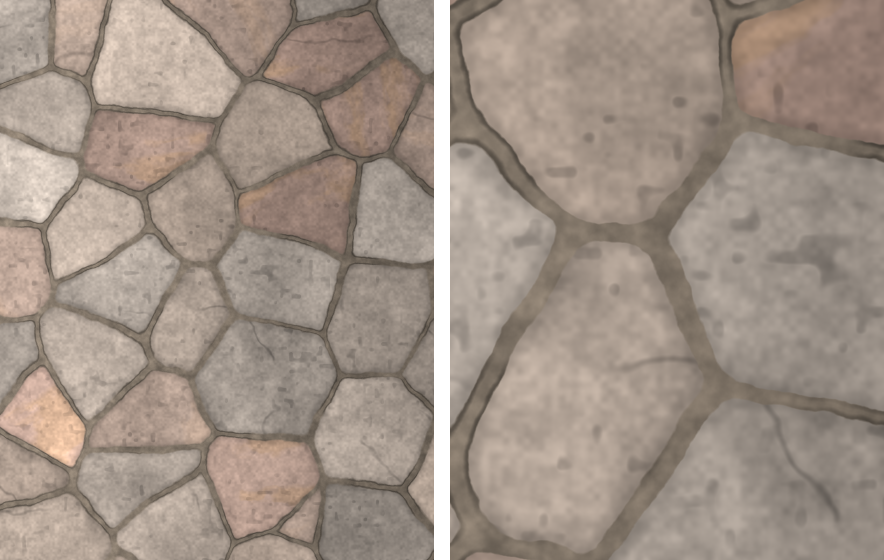
Left, the full canvas; right, a detail of the centre.
Give the GLSL for this texture, as a WebGL 2 fragment shader.

```glsl
#version 300 es
precision highp float;
// Irregular flagstone paving: weathered sandstone slabs set in grey mortar.

uniform vec2 u_resolution;
out vec4 fragColor;

const float STONES = 6.2;           // grid cells per canvas height
const float GRID_TURN = 0.62;       // rotation of the layout, radians
const float JITTER = 0.86;          // scatter of the stone centres
const float SIZE_SPREAD = 0.34;     // large and small stones
const float JOINT = 0.036;          // half joint width, in cells
const float CORNER = 0.055;         // rounding of stone corners, in cells
const float STONE_TONE = 0.715;
const float TONE_SPREAD = 0.15;     // variation between stones
const float MOTTLE = 0.26;
const float GRAIN = 0.10;
const vec3 SAND = vec3(1.0, 0.905, 0.828);
const vec3 ROSE = vec3(1.035, 0.875, 0.80);
const vec3 ASH = vec3(0.975, 0.915, 0.86);
const vec3 OCHRE = vec3(1.02, 0.83, 0.66);
const vec3 MORTAR = vec3(0.485, 0.44, 0.39);

vec2 hash2(vec2 p) {
  vec3 q = fract(p.xyx * vec3(0.1031, 0.1030, 0.0973));
  q += dot(q, q.yzx + 33.33);
  return fract((q.xx + q.yz) * q.zy);
}

mat2 turn(float a) {
  float c = cos(a), s = sin(a);
  return mat2(c, s, -s, c);
}

float noise(vec2 p) {
  vec2 i = floor(p), f = fract(p);
  f = f * f * (3.0 - 2.0 * f);
  float low = mix(hash2(i).x, hash2(i + vec2(1, 0)).x, f.x);
  float high = mix(hash2(i + vec2(0, 1)).x, hash2(i + vec2(1, 1)).x, f.x);
  return mix(low, high, f.y);
}

float fbm(vec2 p) {
  float sum = 0.0, amp = 0.5;
  for (int i = 0; i < 5; i++) {
    sum += amp * noise(p);
    p = turn(0.6) * p * 2.03 + 17.3;
    amp *= 0.5;
  }
  return sum / 0.97;
}

vec2 centre(vec2 cell) {
  return cell + 0.5 + JITTER * (hash2(cell + 40.0) - 0.5);
}

// Squared distance to a stone centre, less a weight that enlarges the stone
float power(vec2 p, vec2 cell) {
  vec2 d = p - centre(cell);
  return dot(d, d) - SIZE_SPREAD * hash2(cell + 91.0).x;
}

float smoothMin(float a, float b, float k) {
  float h = max(k - abs(a - b), 0.0) / k;
  return min(a, b) - 0.25 * h * h * k;
}

// Distance to the nearest joint line; also yields the cell of the stone
float jointDistance(vec2 p, out vec2 stone) {
  vec2 base = floor(p);
  float best = 1e3;
  for (int j = -2; j <= 2; j++)
    for (int i = -2; i <= 2; i++) {
      vec2 cell = base + vec2(i, j);
      float d = power(p, cell);
      if (d < best) { best = d; stone = cell; }
    }
  float edge = 1.0;
  for (int j = -3; j <= 3; j++)
    for (int i = -3; i <= 3; i++) {
      if (i == 0 && j == 0) continue;
      vec2 cell = stone + vec2(i, j);
      float gap = max(length(centre(cell) - centre(stone)), 0.05);
      edge = smoothMin(edge, 0.5 * (power(p, cell) - best) / gap, CORNER);
    }
  return edge;
}

vec3 stoneColour(vec2 p, vec2 stone) {
  vec2 kind = hash2(stone + 7.0), trait = hash2(stone + 23.0);
  vec2 local = p + kind * 9.0;
  vec2 bed = turn(mix(-0.6, 1.5, trait.x)) * local;
  float clouds = fbm(local * 9.0) - 0.5;
  float streaks = fbm(bed * vec2(5.0, 26.0) + 2.0 * clouds) - 0.5;
  float pits = smoothstep(0.70, 0.92, noise(local * 95.0)) * smoothstep(0.4, 0.65, fbm(local * 14.0));

  float tone = STONE_TONE + TONE_SPREAD * (trait.y - 0.5);
  tone += MOTTLE * (clouds + 0.7 * streaks * kind.y);
  tone += 0.12 * (fbm(local * 48.0) - 0.5) - 0.10 * pits;

  // Thin wavering bedding cracks on some stones
  float layer = bed.y * 7.0 + 1.3 * fbm(bed * 5.0);
  float crack = 1.0 - smoothstep(0.0, 0.035, abs(fract(layer) - 0.5));
  tone -= 0.10 * crack * step(0.55, kind.y) * smoothstep(0.42, 0.6, noise(local * 11.0));

  vec3 tint = mix(SAND, ROSE, smoothstep(0.5, 0.9, kind.x));
  tint = mix(tint, ASH, smoothstep(0.4, 0.1, kind.x));
  float rust = smoothstep(0.0, 0.22, streaks + 0.5 * clouds) * smoothstep(0.55, 0.9, kind.x);
  return tone * mix(tint, OCHRE, 0.65 * rust);
}

void main() {
  vec2 p = gl_FragCoord.xy / u_resolution.y;
  vec2 across = gl_FragCoord.xy / u_resolution;
  vec2 bend = vec2(noise(p * 11.0), noise(p * 11.0 + 50.0)) - 0.5;
  vec2 chips = vec2(fbm(p * 38.0), fbm(p * 38.0 + 80.0)) - 0.5;
  vec2 grid = turn(GRID_TURN) * (p + 0.018 * bend + 0.009 * chips) * STONES + 12.0;

  vec2 stone;
  float edge = jointDistance(grid, stone);
  float width = JOINT * mix(0.7, 1.3, noise(p * 8.0 + 31.0));
  float blur = 1.3 * STONES / u_resolution.y;
  float face = smoothstep(width - blur, width + blur, edge);

  // Worn rims darken towards the joint
  vec3 slab = stoneColour(p, stone);
  slab *= 1.0 - 0.13 * (1.0 - smoothstep(width, width + 0.07, edge));
  vec3 mortar = MORTAR * (0.78 + 0.44 * fbm(p * 70.0));
  float shadow = 1.0 - smoothstep(0.0, 0.018, abs(edge - width + 0.006));
  mortar *= 1.0 - 0.32 * shadow * smoothstep(0.3, 0.7, noise(p * 17.0));

  vec3 colour = mix(mortar, slab, face);
  colour *= 1.0 + GRAIN * (noise(p * 240.0) + noise(p * 130.0 + 9.0) - 1.0);

  // Light falls from the left and fades towards the right
  float light = mix(1.11, 0.87, smoothstep(0.05, 1.0, across.x));
  light *= 1.0 - 0.07 * smoothstep(0.55, 1.0, across.y) * across.x;
  fragColor = vec4(clamp(colour * light, 0.0, 1.0), 1.0);
}
```
